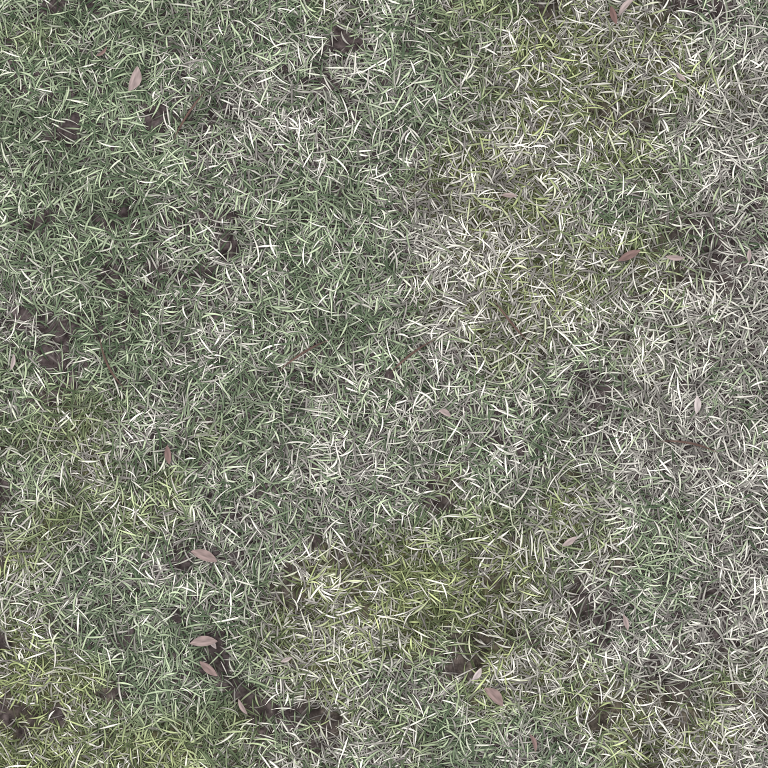
Write a WebGL 1 fragment shader that draws this texture.

```glsl
precision highp float;
// Patchy winter lawn seen from above: green and straw blades, moss, bare soil, fallen leaves.
uniform vec2 u_resolution;

vec3 hash3(vec2 p) {
  vec3 q = fract(p.xyx * vec3(0.1031, 0.1030, 0.0973));
  q += dot(q, q.yxz + 33.33);
  return fract((q.xxy + q.yzz) * q.zyx);
}

float noise(vec2 p) {
  vec2 i = floor(p), f = fract(p);
  f = f * f * (3.0 - 2.0 * f);
  vec2 e = vec2(0.0, 1.0);
  return mix(mix(hash3(i).x, hash3(i + e.yx).x, f.x),
             mix(hash3(i + e.xy).x, hash3(i + e.yy).x, f.x), f.y);
}

float fbm(vec2 p) {
  return 0.55 * noise(p) + 0.28 * noise(p * 2.1 + 17.0) + 0.17 * noise(p * 4.3 + 41.0);
}

mat2 turn(float a) {
  return mat2(cos(a), -sin(a), sin(a), cos(a));
}

// Coverage of a tapered, bent sliver in x, and its soft contact shadow in y.
vec2 sliver(vec2 p, float halfLength, float halfWidth, float bend, float pixel) {
  float t = p.x / halfLength;
  float d = abs(p.y - bend * (t * t - 0.4));
  float taper = max(1.0 - t * t, 0.0);
  float inside = clamp((halfWidth * taper - d) / pixel + 0.5, 0.0, 1.0);
  float shadow = 1.0 - smoothstep(0.0, halfWidth * 3.2, d);
  return vec2(inside * smoothstep(0.0, 0.15, taper), shadow * taper);
}

// One layer of blades, one blade per grid cell.
vec3 bladeLayer(vec3 color, vec2 uv, float layer, float dry, float moss, float bare) {
  const float GRID = 50.0;
  float height = layer / 21.0;
  float pixel = GRID / u_resolution.y;
  vec2 p = turn(layer * 2.4) * uv * GRID + layer * vec2(3.37, 7.71);
  vec2 cell = floor(p);
  for (int y = -1; y <= 1; y++) {
    for (int x = -1; x <= 1; x++) {
      vec2 id = cell + vec2(x, y);
      vec3 place = hash3(id + layer * 57.0);
      vec3 kind = hash3(id + layer * 31.0 + 211.5);
      vec2 q = turn(place.z * 6.2832) * (p - id - place.xy);
      float halfLength = mix(0.35, 0.98, kind.x);
      float halfWidth = mix(0.036, 0.066, fract(kind.y * 7.0));
      vec2 blade = sliver(q, halfLength, halfWidth, (kind.z - 0.5) * 0.36, pixel);
      blade *= smoothstep(bare - 0.15, bare, fract(kind.z * 13.0));

      float tone = fract(kind.x * 11.0);
      vec3 green = mix(vec3(0.27, 0.33, 0.25), vec3(0.75, 0.80, 0.67), tone);
      green = mix(green, vec3(0.60, 0.62, 0.37) * (0.55 + 0.7 * tone), moss * 0.5);
      vec3 straw = mix(vec3(0.43, 0.41, 0.40), vec3(1.0, 0.99, 0.94), tone);
      vec3 tint = mix(green, straw, smoothstep(kind.y - 0.2, kind.y + 0.2, dry));
      color *= 1.0 - 0.31 * blade.y;
      color = mix(color, tint * mix(0.8, 1.2, height), blade.x);
    }
  }
  return color;
}

// Sparse fallen leaves, with a few long thin twigs among them.
vec3 litter(vec3 color, vec2 uv) {
  for (int i = 0; i < 30; i++) {
    vec3 place = hash3(vec2(i, 5.3) * 3.7);
    vec3 kind = hash3(vec2(i, 83.1) * 2.9);
    float twig = step(0.84, kind.x);
    float halfLength = mix(mix(0.007, 0.02, kind.y), 0.04, twig);
    float halfWidth = mix(halfLength * mix(0.22, 0.42, kind.z), 0.0014, twig);
    vec2 q = turn(place.z * 6.2832) * (uv - place.xy);
    vec2 leaf = sliver(q, halfLength, halfWidth, (kind.z - 0.5) * halfLength * 0.5,
                       1.0 / u_resolution.y);
    vec3 tint = mix(vec3(0.54, 0.43, 0.41), vec3(0.88, 0.83, 0.82), fract(kind.z * 9.0));
    tint = mix(tint, vec3(0.48, 0.39, 0.36), twig);
    tint *= 0.85 + 0.25 * noise(q * vec2(150.0, 500.0));
    color *= 1.0 - 0.35 * leaf.y;
    color = mix(color, tint, leaf.x);
  }
  return color;
}

void main() {
  vec2 uv = gl_FragCoord.xy / u_resolution.y;

  // Large patches: straw toward the right, moss, and small bare spots.
  float dry = clamp(0.52 + 0.4 * (uv.x - 0.5) + 1.1 * (fbm(uv * 7.0 + 3.0) - 0.5), 0.15, 0.88);
  float moss = smoothstep(0.45, 0.7, fbm(uv * 4.5 + 29.0));
  float bare = 0.85 * smoothstep(0.56, 0.78, fbm(uv * 14.0 + 71.0)) * (1.15 - 0.4 * uv.x);

  // Damp soil and moss beneath the blades.
  float grain = fbm(uv * 150.0);
  vec3 color = mix(vec3(0.12, 0.10, 0.10), vec3(0.50, 0.45, 0.45), grain);
  color = mix(color, vec3(0.42, 0.44, 0.24) * (0.4 + grain), moss * (1.0 - bare) * 0.7);

  for (int i = 0; i < 22; i++) {
    color = bladeLayer(color, uv, float(i), dry, moss, bare);
  }

  // Clumps that stand lighter or sink darker.
  color *= 0.8 + 0.4 * fbm(uv * 26.0 + 9.0);
  gl_FragColor = vec4(litter(color, uv), 1.0);
}
```
